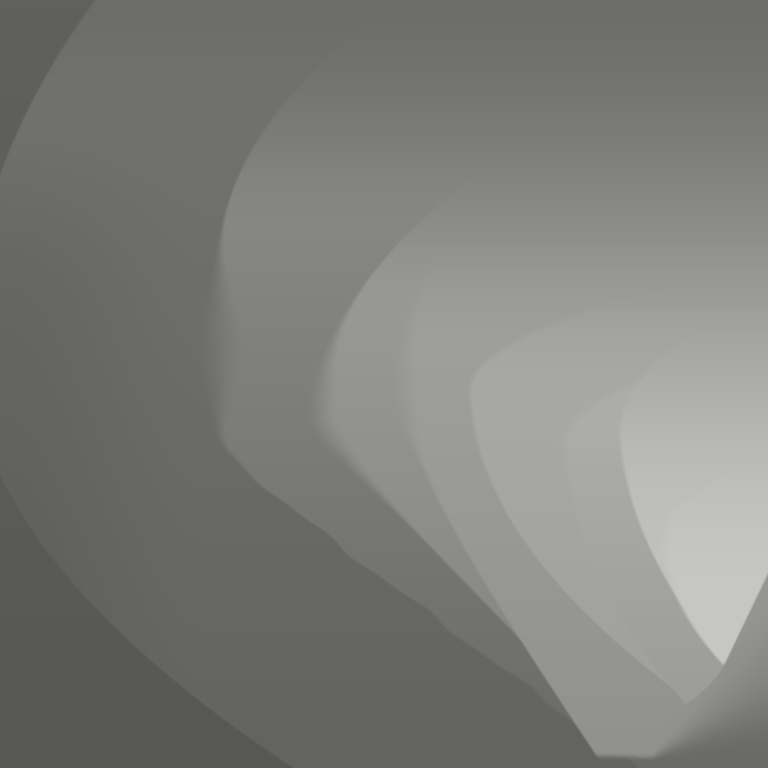
Reproduce this background procedurally as a three.js fragment shader.

```glsl
// Nested translucent grey veils that open toward a pale glow at the right.
// Each veil is bounded on its left by a curved rim (parabola above, hyperbola
// below) and its tone is the smooth minimum of a shared glow and its own cap.

varying vec2 vUv;

// Rim: leftmost x, depth where the upper arc starts, arc bend, softness.
// Slope: depth where the lower sweep starts, its steepness, its rounding.
// Tone: brightness cap at REF_DEPTH, loss of brightness per unit of depth.
const vec4 OUTER_RIM = vec4(-0.04, 0.45, 0.81, 0.004);
const vec3 OUTER_SLOPE = vec3(0.45, 5.68, 2.0);
const vec2 OUTER_TONE = vec2(0.432, 0.065);

const vec4 SHELL_RIM = vec4(0.286, 0.34, 2.0, 0.035);
const vec3 SHELL_SLOPE = vec3(0.56, 1.35, 0.04);
const vec2 SHELL_TONE = vec2(0.525, 0.16);

const vec4 FOLD_RIM = vec4(0.419, 0.53, 2.2, 0.02);
const vec3 FOLD_SLOPE = vec3(0.54, 0.98, 0.03);
const vec2 FOLD_TONE = vec2(0.61, 0.15);

const vec4 LINING_RIM = vec4(0.527, 0.48, 2.0, 0.02);
const vec3 LINING_SLOPE = vec3(0.50, 0.70, 0.15);
const vec2 LINING_TONE = vec2(0.635, 0.10);

const vec4 PETAL_RIM = vec4(0.612, 0.51, 14.0, 0.003);
const vec3 PETAL_SLOPE = vec3(0.50, 6.80, 2.0);
const vec2 PETAL_TONE = vec2(0.675, 0.08);

const vec4 HAZE_RIM = vec4(0.735, 0.58, 14.0, 0.006);
const vec3 HAZE_SLOPE = vec3(0.56, 5.0, 2.0);
const vec2 HAZE_TONE = vec2(0.72, 0.18);

const vec4 HEART_RIM = vec4(0.806, 0.57, 5.0, 0.002);
const vec3 HEART_SLOPE = vec3(0.54, 5.36, 2.0);
const vec2 HEART_TONE = vec2(0.755, 0.0);

const vec4 CORE_RIM = vec4(0.865, 0.70, 12.0, 0.006);
const vec3 CORE_SLOPE = vec3(0.70, 11.2, 2.0);
const vec2 CORE_TONE = vec2(0.80, 0.0);

const float REF_DEPTH = 0.3;
const float EDGE = 0.0022;
const float TONE_BLEND = 0.04;
const float GLOW_LOW = 0.42;
const float GLOW_RANGE = 0.36;
const vec2 VALLEY = vec2(0.944, 0.862);   // foot of the brightest opening
const vec2 BASIN = vec2(0.85, 0.985);     // lowest point of the folds
const vec3 TINT = vec3(1.0, 1.0, 0.988);

float smoothMin(float a, float b, float k) {
  float h = max(k - abs(a - b), 0.0) / k;
  return min(a, b) - 0.25 * h * h * k;
}

// Light shared by all veils; depth runs from 0 at the top to 1 at the bottom.
float glow(float depth) {
  return GLOW_LOW + GLOW_RANGE * smoothstep(-0.05, 0.8, depth);
}

float veilTone(float depth, vec2 tone) {
  return smoothMin(glow(depth), tone.x - tone.y * (depth - REF_DEPTH), TONE_BLEND);
}

// Coverage to the right of a rim, using an approximate perpendicular distance.
float veilMask(vec2 p, vec4 rim, vec3 slope) {
  float above = max(rim.y - p.y, 0.0);
  float below = max(p.y - slope.x, 0.0);
  float root = sqrt(below * below + slope.z * slope.z);
  float edge = rim.x + rim.z * above * above + slope.y * (root - slope.z);
  float tilt = slope.y * below / root - 2.0 * rim.z * above;
  float fromMiddle = (p.y - 0.5 * (rim.y + slope.x)) / 0.09;
  float width = EDGE + rim.w * exp(-fromMiddle * fromMiddle);
  return smoothstep(-width, width, (p.x - edge) / sqrt(1.0 + tilt * tilt));
}

float addVeil(float shade, vec2 p, vec4 rim, vec3 slope, vec2 tone, float clip) {
  return mix(shade, veilTone(p.y, tone), veilMask(p, rim, slope) * clip);
}

void main() {
  vec2 p = vec2(vUv.x, 1.0 - vUv.y);

  // Slight ripple that only roughens the long lower rims.
  float ripple = 0.004 * sin(p.y * 62.0) + 0.002 * sin(p.y * 131.0 + 1.0);
  vec2 rough = p + vec2(ripple * smoothstep(0.55, 0.68, p.y), 0.0);

  // Right wall, which cuts the bright veils off.
  float sink = p.y - VALLEY.y;
  float wallEdge = VALLEY.x - 0.48 * sink - 8.0 * max(sink, 0.0) * max(sink, 0.0);
  float wall = smoothstep(-EDGE, EDGE, (p.x - wallEdge) * 0.85);
  float open = 1.0 - wall;

  // Floor under the folds, softer toward the right.
  float run = max(p.x - BASIN.x, 0.0);
  float floorWidth = 0.006 + 0.5 * run;
  float lit = 1.0 - smoothstep(-floorWidth, floorWidth, p.y - BASIN.y + 0.6 * run);

  // Veils from the outside in.
  float shade = 0.375 - 0.035 * p.y;
  shade = addVeil(shade, p, OUTER_RIM, OUTER_SLOPE, OUTER_TONE, 1.0);
  shade -= 0.03 * (1.0 - smoothstep(0.0, 0.27, p.x)) * smoothstep(0.1, 0.4, p.y)
         * veilMask(p, OUTER_RIM, OUTER_SLOPE);
  shade = addVeil(shade, rough, SHELL_RIM, SHELL_SLOPE, SHELL_TONE, 1.0);
  shade = addVeil(shade, p, FOLD_RIM, FOLD_SLOPE, FOLD_TONE, lit);
  shade = addVeil(shade, p, LINING_RIM, LINING_SLOPE, LINING_TONE, lit);
  float wallDepth = dot(p - BASIN, vec2(0.807, 0.59));
  shade -= 0.04 * wall * smoothstep(-0.02, 0.06, wallDepth) * lit;
  shade = addVeil(shade, p, PETAL_RIM, PETAL_SLOPE, PETAL_TONE, open);
  shade = addVeil(shade, p, HAZE_RIM, HAZE_SLOPE, HAZE_TONE, open);
  shade = addVeil(shade, p, HEART_RIM, HEART_SLOPE, HEART_TONE, open);
  shade = addVeil(shade, p, CORE_RIM, CORE_SLOPE, CORE_TONE, open);

  gl_FragColor = vec4(shade * TINT, 1.0);
}
```
